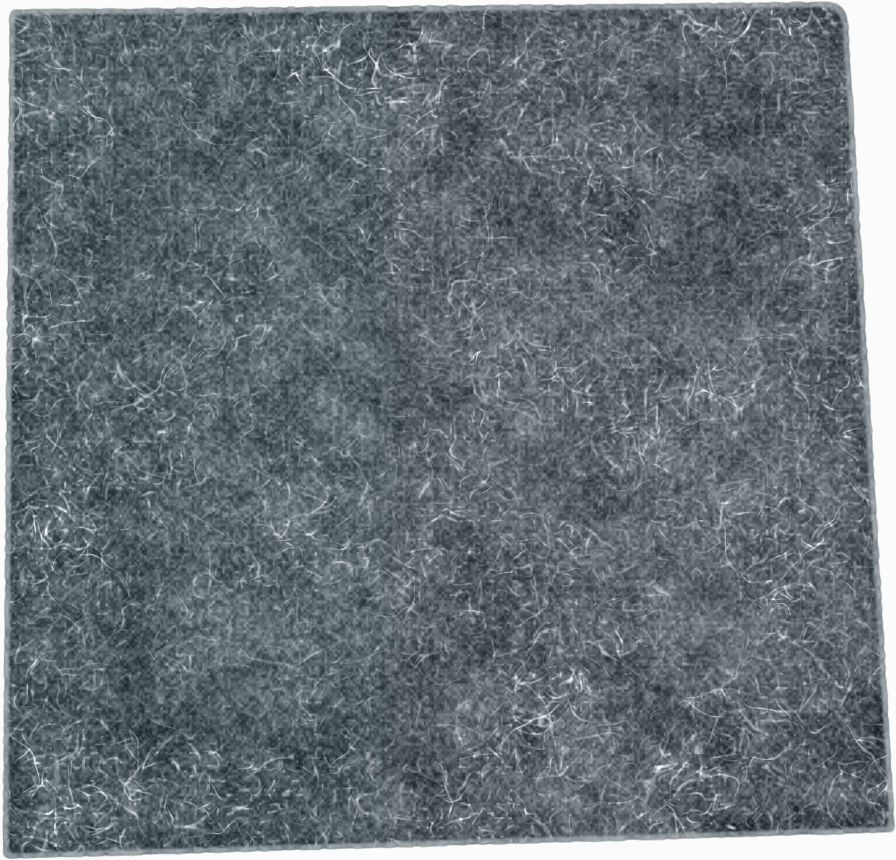
A WebGL 1 fragment shader for this texture:

```glsl
precision highp float;
// A worn blue-grey stone slab, slightly skewed, on a white ground.
// Grain and clouds are value noise; the pale scratches are bent strands
// scattered over jittered grids of shrinking cell size.

uniform vec2 u_resolution;

float hash(vec2 p) {
  return fract(sin(dot(p, vec2(127.1, 311.7))) * 43758.5453);
}

float noise(vec2 p) {
  vec2 i = floor(p), f = fract(p);
  f = f * f * (3.0 - 2.0 * f);
  return mix(mix(hash(i), hash(i + vec2(1.0, 0.0)), f.x),
             mix(hash(i + vec2(0.0, 1.0)), hash(i + 1.0), f.x), f.y);
}

float fbm(vec2 p) {
  float sum = 0.0, amp = 0.5;
  for (int i = 0; i < 4; i++) {
    sum += amp * noise(p);
    p = mat2(1.6, 1.2, -1.2, 1.6) * p + 7.3;
    amp *= 0.5;
  }
  return sum / 0.9375;
}

// Distance to the left of the line from a to b
float sideOf(vec2 p, vec2 a, vec2 b) {
  vec2 along = normalize(b - a);
  return along.x * (p.y - a.y) - along.y * (p.x - a.x);
}

float smoothMin(float a, float b, float k) {
  float h = max(k - abs(a - b), 0.0) / k;
  return min(a, b) - h * h * k * 0.25;
}

// Depth inside the slab, negative outside
float slabDepth(vec2 p) {
  vec2 bl = vec2(0.003, 0.001), br = vec2(1.041, 0.032);
  vec2 tr = vec2(0.985, 0.998), tl = vec2(0.011, 0.989);
  float rightTop = smoothMin(sideOf(p, br, tr), sideOf(p, tr, tl), 0.025);
  float leftBottom = smoothMin(sideOf(p, tl, bl), sideOf(p, bl, br), 0.01);
  return smoothMin(rightTop, leftBottom, 0.01);
}

// One layer of bent, tapering strands, one per grid cell
float strands(vec2 p, float size, float seed) {
  vec2 cell = floor(p / size);
  float light = 0.0;
  for (int y = -1; y <= 1; y++) {
    for (int x = -1; x <= 1; x++) {
      vec2 id = cell + vec2(float(x), float(y));
      vec2 key = id + seed * 17.3;
      vec2 centre = id + vec2(hash(key + 1.7), hash(key + 4.1));
      float angle = 6.2832 * hash(key + 8.9);
      float c = cos(angle), s = sin(angle);
      vec2 q = mat2(c, -s, s, c) * (p / size - centre);
      q.y += (hash(key + 12.3) - 0.5) * 1.8 * q.x * q.x;
      float halfLength = mix(0.2, 0.75, hash(key + 15.1));
      float dist = length(vec2(max(abs(q.x) - halfLength, 0.0), q.y)) * size;
      float width = mix(0.0017, 0.0028, hash(key + 21.7));
      float taper = 1.0 - 0.6 * smoothstep(0.0, halfLength, abs(q.x));
      float strength = hash(key + 27.9);
      light = max(light, smoothstep(width, 0.0003, dist) * taper * strength);
    }
  }
  return light;
}

void main() {
  vec2 p = gl_FragCoord.xy / u_resolution.y;
  float pixel = 1.0 / u_resolution.y;
  float ragged = noise(p * 130.0);
  float depth = slabDepth(p) + 0.002 * (ragged - 0.5);

  // Stone body: fine grain, mottling and broad clouds
  float clouds = fbm(p * 7.0 + 3.0);
  float tone = 0.375 + 0.22 * (fbm(p * 26.0) - 0.5) + 0.14 * (clouds - 0.5);
  tone += 0.22 * (noise(p * vec2(330.0, 290.0)) - 0.5);
  tone += 0.12 * (noise(p * 150.0 + 9.0) - 0.5);

  // Scratches gather in patches and towards the slab edges
  float wear = smoothstep(0.28, 0.68, fbm(p * 11.0 + 20.0));
  wear = 0.4 + 0.6 * wear + 0.25 * smoothstep(0.28, 0.0, depth);
  vec2 wiggle = vec2(noise(p * 55.0), noise(p * 55.0 + 31.0)) - 0.5;
  vec2 bent = p + 0.012 * wiggle;
  float scratches = 0.0, size = 0.085;
  for (int i = 0; i < 5; i++) {
    scratches += strands(bent + float(i) * 0.37, size, float(i));
    size *= 0.66;
  }
  tone += 0.33 * min(scratches, 1.2) * wear * (0.45 + 0.8 * ragged);
  tone += 0.2 * wear * smoothstep(0.76, 0.96, noise(p * 185.0 + 50.0));

  // Shaded border with a pale chipped rim
  tone -= 0.05 * smoothstep(0.05, 0.008, depth);
  float rim = smoothstep(0.009, 0.004, depth) * (0.5 + 0.5 * ragged);
  tone = mix(tone, 0.68, rim);

  // Blue-grey tint, cooler on the left, fading in the highlights
  vec3 tint = mix(vec3(-0.05, 0.0, 0.018), vec3(-0.034, 0.0, 0.022),
                  smoothstep(0.1, 0.8, p.x));
  vec3 stone = vec3(tone) + tint * (1.0 - 0.4 * smoothstep(0.5, 0.8, tone));
  vec3 white = vec3(0.985);
  gl_FragColor = vec4(mix(white, stone, smoothstep(-pixel, pixel, depth)), 1.0);
}
```
